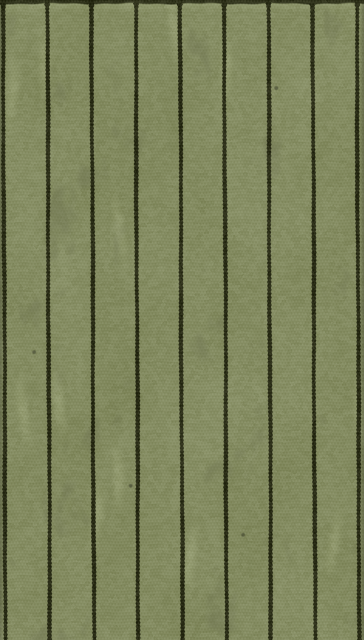
This texture is drawn by a WebGL 1 fragment shader. Its source:

```glsl
precision highp float;
uniform vec2 u_resolution;

const float TAU = 6.2831853;
const float PITCH = 0.1215;
const float CENTRE_LINE = 0.498;
const float THREAD = 0.0085;
const vec3 CLOTH = vec3(0.50, 0.53, 0.36);
const vec3 CLOTH_LIGHT = vec3(0.55, 0.58, 0.42);
const vec3 CLOTH_SHADE = vec3(0.43, 0.45, 0.32);
const vec3 INK = vec3(0.10, 0.11, 0.03);
const vec3 INK_WORN = vec3(0.20, 0.21, 0.12);

float hash(vec2 p) {
  vec3 q = fract(p.xyx * vec3(0.1031, 0.1030, 0.0973));
  q += dot(q, q.yzx + 33.33);
  return fract((q.x + q.y) * q.z);
}

// Cellular noise: distance to the nearest point, and that point's random id
vec2 cells(vec2 p) {
  vec2 home = floor(p);
  vec2 nearest = vec2(9.0, 0.0);
  for (int j = -1; j <= 1; j++) {
    for (int i = -1; i <= 1; i++) {
      vec2 cell = home + vec2(float(i), float(j));
      vec2 point = cell + vec2(hash(cell), hash(cell + 57.3));
      float d = length(p - point);
      if (d < nearest.x) nearest = vec2(d, hash(cell + 19.7));
    }
  }
  return nearest;
}

// Layered sines, roughly -1 to 1
float mottle(vec2 p) {
  float sum = 0.0;
  float gain = 0.5;
  for (int i = 0; i < 4; i++) {
    sum += gain * sin(p.x + 1.7 * sin(p.y)) * cos(p.y * 0.8 + sin(p.x * 1.3));
    p = mat2(1.5, 1.1, -1.1, 1.5) * p + 2.3;
    gain *= 0.65;
  }
  return sum;
}

// Interlaced warp and weft with uneven threads
float weave(vec2 p, float thread) {
  vec2 t = p / thread;
  float over = sin(t.x * TAU) * sin(t.y * TAU * 0.5);
  float weft = sin(t.y * TAU + 0.8 * sin(t.x * 0.7));
  float slub = cells(t * vec2(0.65, 0.9)).y - 0.5;
  return 0.5 * over + 0.3 * weft + 0.9 * slub;
}

// Sparse tall rubbed streaks
float scuffs(vec2 p, vec2 scale) {
  vec2 c = cells(p * scale + vec2(0.2 * sin(p.y * 11.0), 0.0));
  return smoothstep(0.34, 0.0, c.x) * step(0.72, c.y);
}

// Coverage of the repeated line, with beaded edges and a slight wander
float stripe(vec2 p, float flare, float blur) {
  float index = floor((p.x - CENTRE_LINE) / PITCH + 0.5);
  float wander = 0.0009 * sin(p.y * 6.0 + index * 2.4)
               + 0.0004 * sin(p.y * 29.0 + index * 5.1);
  float d = abs(p.x - CENTRE_LINE - index * PITCH - wander);
  float bead = sin(p.y / 0.0105 * TAU + index * 1.9);
  float halfWidth = 0.0054 + 0.0008 * bead + 0.0005 * sin(p.y * 9.0 + index * 3.7) + flare;
  return smoothstep(halfWidth + blur, halfWidth - blur, d);
}

void main() {
  vec2 p = gl_FragCoord.xy / u_resolution.x;
  float top = u_resolution.y / u_resolution.x - p.y;
  float blur = max(0.0016, 0.75 / u_resolution.x);
  vec2 q = p + vec2(0.004 * (p.y - 0.87), 0.0);
  float grain = weave(p, THREAD);
  float cloud = mottle(p * vec2(9.0, 6.0));

  // Woven cloth, faded in patches
  float tone = 0.36 + 0.75 * grain + 0.4 * cloud;
  vec3 colour = mix(CLOTH, CLOTH_LIGHT, tone);
  float stain = smoothstep(0.35, 0.9, mottle(p * vec2(14.0, 9.0) + 4.0));
  colour = mix(colour, CLOTH_SHADE, 0.4 * stain);

  // Rubbed streaks, specks and soiled margins
  colour += 0.055 * scuffs(p, vec2(13.0, 2.6));
  vec2 speck = cells(p * 9.0 + 3.1);
  colour *= 1.0 - 0.3 * smoothstep(0.07, 0.02, speck.x) * step(0.93, speck.y);
  float side = min(p.x, 1.0 - p.x);
  colour *= 1.0 - 0.2 * smoothstep(0.015, 0.0, side);

  // Pale fold under the dark top edge
  colour += 0.03 * smoothstep(0.035, 0.012, top);
  float hem = 0.009 + 0.0015 * sin(p.x * 31.0) + 0.001 * sin(p.x * 83.0);
  float edge = smoothstep(hem + 2.0 * blur, hem - blur, top);

  // Printed lines, flaring a little at the fold
  float flare = 0.003 * smoothstep(0.022, 0.008, top);
  float line = stripe(q, flare, blur);
  vec3 ink = mix(INK, INK_WORN, clamp(0.55 + 0.6 * grain + 0.25 * cloud, 0.0, 1.0));
  colour = mix(colour, ink, max(0.97 * line, 0.9 * edge));

  gl_FragColor = vec4(clamp(colour, 0.0, 1.0), 1.0);
}
```
